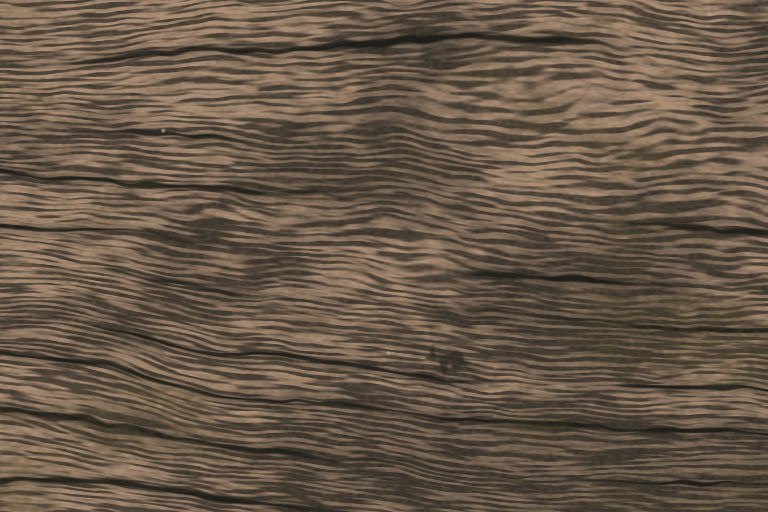
A WebGL 1 fragment shader for this texture:

```glsl
precision highp float;
// Weathered brown wood: fine dark grain lines follow a bent, wavy flow field.
// Bent ridges broken up by streak noise draw the grain, a loop draws long cracks
// along the flow, and broad noise lays dark stains and olive moss over the board.
uniform vec2 u_resolution;

const vec3 DARK_WOOD = vec3(0.165, 0.152, 0.128);
const vec3 PALE_WOOD = vec3(0.645, 0.535, 0.440);
const vec3 MOSS = vec3(0.30, 0.27, 0.16);
const vec3 CHIP = vec3(0.68, 0.64, 0.56);
const vec2 COARSE_GRAIN = vec2(13.0, 165.0);
const vec2 FINE_GRAIN = vec2(30.0, 290.0);
const float RIDGES = 80.0;
const float RIDGE_BEND = 1.9;
const float GRAIN_DEPTH = 0.69;
const float CLEAN_BASE = 0.94;
const float STAINED_BASE = 0.60;
const float CRACKS = 11.0;
const vec2 KNOT = vec2(0.88, 0.30);

float hash(vec2 p) {
  vec3 q = fract(p.xyx * 0.1031);
  q += dot(q, q.yzx + 33.33);
  return fract((q.x + q.y) * q.z);
}

float noise(vec2 p) {
  vec2 i = floor(p);
  vec2 f = fract(p);
  f = f * f * (3.0 - 2.0 * f);
  return mix(mix(hash(i), hash(i + vec2(1.0, 0.0)), f.x),
             mix(hash(i + vec2(0.0, 1.0)), hash(i + 1.0), f.x), f.y);
}

float fbm(vec2 p) {
  float sum = 0.0;
  float gain = 0.53;
  for (int i = 0; i < 4; i++) {
    sum += gain * noise(p);
    p = p * 2.03 + 17.3;
    gain *= 0.5;
  }
  return sum;
}

// One grain row: noise along x, shifted at random so that dash ends never align
float grainRow(float x, float row) {
  x += hash(vec2(row, 5.0)) * 61.0;
  float f = fract(x);
  return mix(hash(vec2(floor(x), row)), hash(vec2(floor(x) + 1.0, row)),
             f * f * (3.0 - 2.0 * f));
}

float streaks(vec2 p) {
  float row = floor(p.y);
  float f = fract(p.y);
  return mix(grainRow(p.x, row), grainRow(p.x, row + 1.0), f * f * (3.0 - 2.0 * f));
}

// Evenly spaced lines whose phase wanders, so that they slant, fork and join
float ridges(vec2 along) {
  float bend = noise(along * vec2(5.0, 17.0) + 12.0) + 0.4 * noise(along * vec2(14.0, 40.0) + 33.0);
  return 0.5 + 0.5 * cos(6.2832 * (along.y * RIDGES + RIDGE_BEND * bend));
}

// Height across the grain: falls to the right in the middle, rises at the top
float flowHeight(vec2 p) {
  float fall = mix(0.13, -0.04, smoothstep(0.35, 1.05, p.y));
  float v = p.y + fall * smoothstep(-0.1, 1.1, p.x);
  v += 0.034 * (noise(p * vec2(3.0, 4.5) + 3.7) - 0.5);
  v += 0.012 * (noise(p * vec2(9.0, 10.0) + 8.1) - 0.5);
  return v + 0.004 * (noise(p * vec2(24.0, 26.0)) - 0.5);
}

// x: sharp crack line, y: soft shade around it
vec2 cracks(float x, float v) {
  vec2 shade = vec2(0.0);
  for (float k = 0.0; k < CRACKS; k++) {
    float path = (k + 0.2 + 0.7 * hash(vec2(k, 2.0))) / CRACKS * 1.12;
    path += 0.022 * (noise(vec2(x * 3.5, k * 7.0)) - 0.5);
    path += 0.006 * (noise(vec2(x * 24.0, k * 3.0 + 60.0)) - 0.5);
    float open = smoothstep(0.3, 0.65, noise(vec2(x * 2.8 + 4.0, k * 9.0 + 3.0)));
    float width = 0.001 + 0.006 * open * noise(vec2(x * 17.0, k * 5.0 + 1.0));
    float d = abs(v - path);
    shade.x = max(shade.x, open * (1.0 - smoothstep(width * 0.4, width + 0.002, d)));
    shade.y = max(shade.y, open * exp(-d * d / 0.00016));
  }
  return shade;
}

void main() {
  vec2 p = gl_FragCoord.xy / u_resolution.y;
  float v = flowHeight(p);
  vec2 along = vec2(p.x, v);

  // Stains gather to the lower right and have ragged edges
  float wear = fbm(along * vec2(2.6, 5.5) + 21.0) + 0.20 * (p.x - 0.75) - 0.16 * (p.y - 0.5);
  wear += 0.22 * (noise(along * vec2(32.0, 90.0)) - 0.5);
  float stain = smoothstep(0.34, 0.76, wear);

  // Grain lines, denser inside stains
  float fine = streaks(along * FINE_GRAIN + 40.0);
  float grainNoise = 0.46 * streaks(along * COARSE_GRAIN) + 0.24 * fine + 0.30 * ridges(along);
  float limit = mix(0.55, 0.45, stain) + 0.10 * (noise(along * vec2(5.0, 15.0) + 50.0) - 0.5);
  float grain = smoothstep(limit - 0.15, limit + 0.15, grainNoise);
  float tone = mix(CLEAN_BASE, STAINED_BASE, stain) * (1.0 - GRAIN_DEPTH * grain);

  // Fine roughness, cracks and the knot
  tone *= 1.16 - 0.32 * fine;
  tone += 0.16 * (noise(p * vec2(120.0, 250.0)) - 0.5);
  vec2 crack = cracks(p.x, v);
  tone *= (1.0 - 0.30 * crack.y) * (1.0 - 0.80 * crack.x);
  tone -= 0.12 * crack.x;
  float knotEdge = length((p - KNOT) * vec2(1.0, 1.6)) + 0.05 * (noise(p * 90.0) - 0.5);
  float knot = 1.0 - smoothstep(0.015, 0.045, knotEdge);
  tone *= 1.0 - 0.75 * knot;

  // Colour, moss film and rare pale chips
  vec3 color = mix(DARK_WOOD, PALE_WOOD, clamp(tone, -0.12, 1.05));
  float moss = smoothstep(0.52, 0.75, fbm(p * vec2(4.0, 6.0) + 70.0)) * noise(p * vec2(90.0, 150.0));
  color = mix(color, MOSS, 0.5 * moss);
  vec2 cell = floor(p * 14.0);
  vec2 offset = fract(p * 14.0) - 0.3 - 0.4 * vec2(hash(cell + 11.0), hash(cell + 31.0));
  float chip = step(0.985, hash(cell + 91.0)) * (1.0 - smoothstep(0.03, 0.08, length(offset)));
  color = mix(color, CHIP, 0.7 * chip);
  gl_FragColor = vec4(color, 1.0);
}
```
